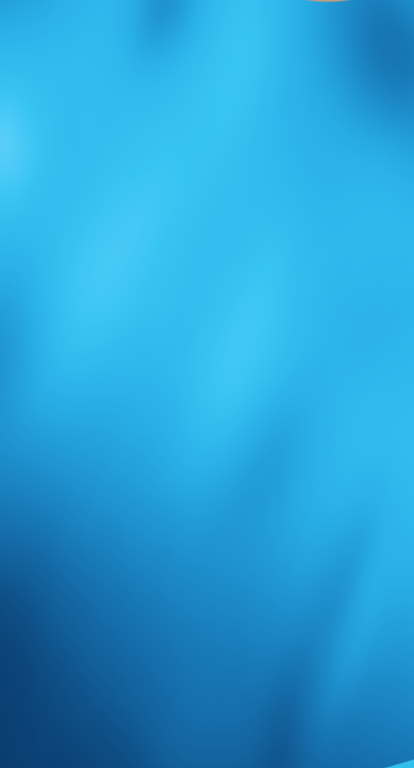
Write a Shadertoy shader that draws this background.

```glsl
// Soft blue backdrop of slanted light and shadow folds, deepening to navy at the lower left.

const float ASPECT = 0.539;

vec2 hashGradient(vec2 cell) {
    float n = fract(sin(dot(cell, vec2(127.1, 311.7))) * 43758.5);
    return vec2(cos(6.2832 * n), sin(6.2832 * n));
}

float gradientNoise(vec2 p) {
    vec2 i = floor(p), f = fract(p);
    vec2 w = f * f * f * (f * (f * 6.0 - 15.0) + 10.0);
    vec2 e = vec2(1.0, 0.0);
    float a = dot(hashGradient(i), f);
    float b = dot(hashGradient(i + e.xy), f - e.xy);
    float c = dot(hashGradient(i + e.yx), f - e.yx);
    float d = dot(hashGradient(i + e.xx), f - e.xx);
    return mix(mix(a, b, w.x), mix(c, d, w.x), w.y);
}

// Gaussian fold; lean shifts it sideways as it rises
float fold(vec2 p, vec2 center, vec2 radius, float lean) {
    vec2 d = p - center;
    d.x -= lean * d.y;
    d /= radius;
    return exp(-dot(d, d));
}

// Blue ramp from navy (0) to pale sky (6)
vec3 blueRamp(float tone) {
    vec3 blues[7] = vec3[7](
        vec3(0.04, 0.24, 0.44), vec3(0.07, 0.37, 0.60), vec3(0.09, 0.47, 0.71),
        vec3(0.12, 0.58, 0.82), vec3(0.16, 0.69, 0.91), vec3(0.22, 0.77, 0.95),
        vec3(0.36, 0.81, 0.98));
    tone = clamp(tone, 0.0, 5.999);
    int k = int(tone);
    return mix(blues[k], blues[k + 1], fract(tone));
}

float backdropTone(vec2 p) {
    // Diagonal rise from the dark lower left
    float tone = 4.6 * smoothstep(-0.05, 0.75, p.y + 0.3 * p.x / ASPECT);

    // Lights
    tone += 1.3 * fold(p, vec2(0.00, 0.81), vec2(0.045, 0.070), 0.0);
    tone += 0.8 * fold(p, vec2(0.14, 0.65), vec2(0.070, 0.170), 0.5);
    tone += 0.7 * fold(p, vec2(0.31, 0.54), vec2(0.050, 0.150), 0.35);
    tone += 0.4 * fold(p, vec2(0.31, 0.92), vec2(0.040, 0.110), 0.2);
    tone += 0.6 * fold(p, vec2(0.45, 0.14), vec2(0.035, 0.130), 0.35);
    tone += 0.5 * fold(p, vec2(0.25, 0.04), vec2(0.070, 0.120), 0.0);

    // Shadows along the top
    tone -= 2.7 * fold(p, vec2(0.51, 0.94), vec2(0.090, 0.140), -0.25);
    tone -= 1.6 * fold(p, vec2(0.215, 1.00), vec2(0.045, 0.080), 0.2);
    tone -= 1.2 * fold(p, vec2(0.00, 1.02), vec2(0.100, 0.070), 0.0);
    tone -= 0.4 * fold(p, vec2(0.41, 0.80), vec2(0.060, 0.150), 0.0);

    // Shadows at the sides and below
    tone -= 0.9 * fold(p, vec2(0.00, 0.56), vec2(0.055, 0.110), 0.2);
    tone -= 0.7 * fold(p, vec2(0.00, 0.21), vec2(0.100, 0.130), 0.0);
    tone -= 0.4 * fold(p, vec2(0.50, 0.58), vec2(0.090, 0.100), 0.2);
    tone -= 0.8 * fold(p, vec2(0.36, 0.41), vec2(0.050, 0.100), 0.4);
    tone -= 0.5 * fold(p, vec2(0.45, 0.26), vec2(0.030, 0.100), 0.35);
    tone -= 0.6 * fold(p, vec2(0.375, 0.05), vec2(0.035, 0.100), 0.2);
    return tone;
}

void mainImage(out vec4 fragColor, in vec2 fragCoord) {
    vec2 p = fragCoord / iResolution.xy * vec2(ASPECT, 1.0);
    float pixel = 1.0 / iResolution.y;

    // Gentle warp gives the folds a silky grain
    vec2 silk = vec2(p.x - 0.3 * p.y, 0.5 * p.y);
    vec2 warp = vec2(gradientNoise(silk * 14.0), gradientNoise(silk * 14.0 + 31.0));
    float tone = backdropTone(p + 0.008 * warp);
    tone += 0.05 * gradientNoise(silk * 30.0 + 2.0 * warp);
    vec3 color = blueRamp(tone);

    // Bright sliver in the lower right corner
    float sliver = p.y - 0.29 * (p.x - 0.501);
    color = mix(color, vec3(0.20, 0.75, 0.92), smoothstep(pixel, -pixel, sliver));

    // Thin tan arc at the top edge
    vec2 arcRadius = vec2(0.035, 0.0063);
    float arc = (length((p - vec2(0.427, 1.004)) / arcRadius) - 1.0) * arcRadius.y;
    color = mix(color, vec3(0.75, 0.62, 0.50), smoothstep(pixel, -pixel, arc));

    fragColor = vec4(color, 1.0);
}
```
